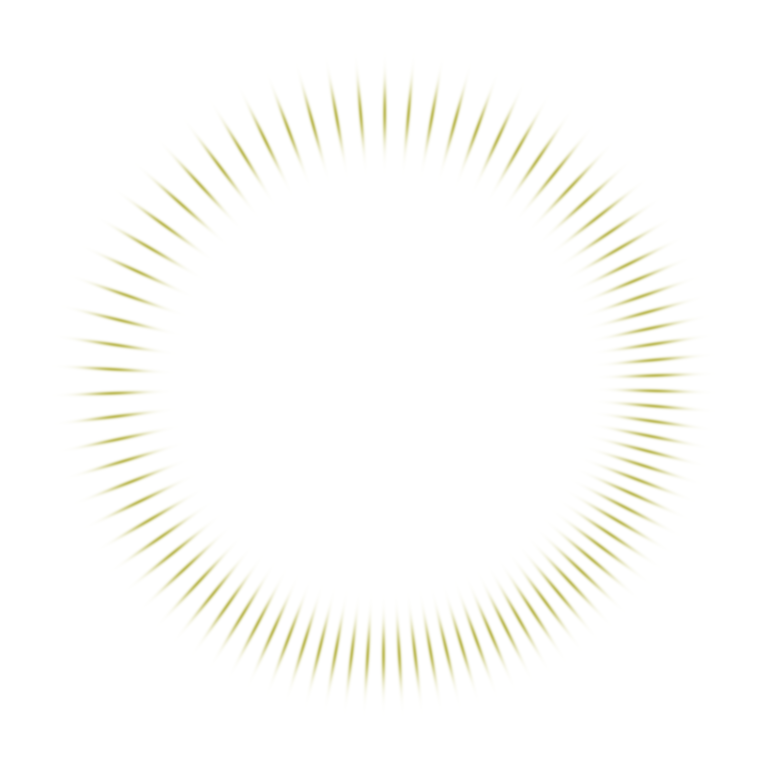
A Shadertoy shader for this background:

```glsl
// Running count of rays, clockwise from the top; rays crowd at the lower right
float rayCount(float angle) {
    return 88.0 * angle / 6.2831853 + 2.47
        - 2.66 * cos(angle) - 2.92 * sin(angle)
        - 0.06 * sin(2.0 * angle) + 0.16 * cos(3.0 * angle)
        + 0.09 * sin(4.0 * angle);
}

// Rays per radian: the slope of rayCount
float rayDensity(float angle) {
    float stepSize = 0.01;
    return (rayCount(angle + stepSize) - rayCount(angle - stepSize)) / (2.0 * stepSize);
}

void mainImage(out vec4 fragColor, in vec2 fragCoord) {
    vec2 p = (fragCoord - 0.5 * iResolution.xy) / min(iResolution.x, iResolution.y);
    float radius = length(p);
    float angle = atan(p.x, p.y);

    // Offsets from the middle of the nearest ray
    float turn = fract(rayCount(angle) + 0.5) - 0.5;
    float across = radius * turn / rayDensity(angle);
    float along = radius - 0.353;

    // Soft spindle: narrow across, long along the radius
    vec2 q = vec2(across / 0.00178, along / 0.0235);
    float ray = exp(-0.5 * dot(q, q));

    vec3 olive = vec3(0.75, 0.74, 0.37);
    fragColor = vec4(mix(vec3(1.0), olive, ray), 1.0);
}
```
